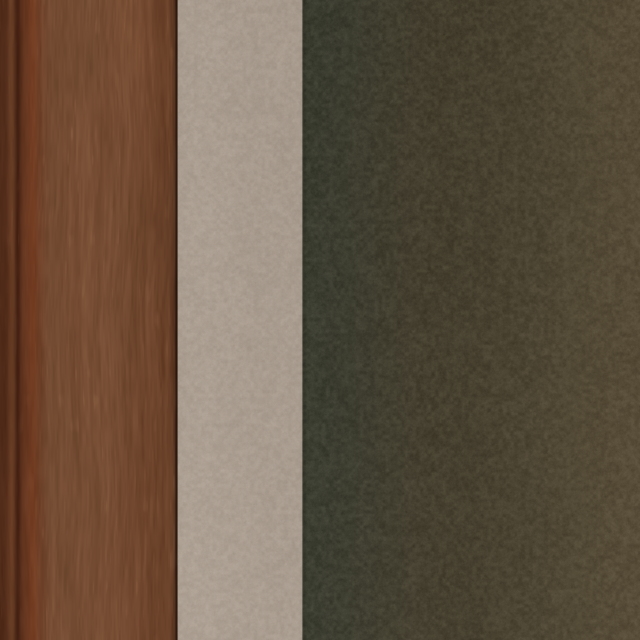
A Shadertoy shader for this texture:

```glsl
float hash(vec2 p) {
    vec3 q = fract(vec3(p.xyx) * 0.1031);
    q += dot(q, q.yzx + 33.33);
    return fract((q.x + q.y) * q.z);
}

float valueNoise(vec2 p) {
    vec2 cell = floor(p);
    vec2 f = fract(p);
    f = f * f * (3.0 - 2.0 * f);
    float low = mix(hash(cell), hash(cell + vec2(1.0, 0.0)), f.x);
    float high = mix(hash(cell + vec2(0.0, 1.0)), hash(cell + vec2(1.0)), f.x);
    return mix(low, high, f.y);
}

// Layered noise centred on zero
float fractalNoise(vec2 p, int octaves) {
    float sum = 0.0;
    float weight = 0.5;
    for (int i = 0; i < octaves; i++) {
        sum += weight * (valueNoise(p) - 0.5);
        p = mat2(0.8, 0.6, -0.6, 0.8) * p * 2.03 + 17.3;
        weight *= 0.55;
    }
    return sum;
}

float edge(float x, float position, float softness) {
    return smoothstep(position - softness, position + softness, x);
}

float ridge(float x, float centre, float width) {
    float d = (x - centre) / width;
    return exp(-d * d);
}

// Long vertical fibres with short pale pores
float woodGrain(vec2 uv) {
    float bend = 0.012 * fractalNoise(uv * vec2(7.0, 4.0), 3);
    float x = uv.x + bend;
    float broad = valueNoise(vec2(x * 75.0, uv.y * 2.5)) - 0.5;
    float fibre = valueNoise(vec2(x * 210.0, uv.y * 9.0)) - 0.5;
    float fine = valueNoise(vec2(x * 380.0, uv.y * 38.0) + 40.0) - 0.5;
    float pore = smoothstep(0.8, 1.0, valueNoise(vec2(x * 190.0, uv.y * 24.0) + 90.0));
    return 0.030 * broad + 0.045 * fibre + 0.040 * fine + 0.035 * pore;
}

vec3 woodPanel(vec2 uv) {
    vec3 shadowWood = vec3(0.31, 0.165, 0.095);
    vec3 redWood = vec3(0.42, 0.225, 0.130);
    vec3 faceWood = vec3(0.462, 0.303, 0.203);
    vec3 sideWood = vec3(0.40, 0.245, 0.155);

    // Moulded profile at the left, then the flat face
    vec3 color = mix(shadowWood, redWood, edge(uv.x, 0.034, 0.012));
    color = mix(color, faceWood, edge(uv.x, 0.064, 0.018));
    color = mix(color, sideWood, edge(uv.x, 0.225, 0.055));
    color += vec3(0.085, 0.065, 0.045) * ridge(uv.x, 0.018, 0.006);
    color -= vec3(0.07, 0.05, 0.03) * ridge(uv.x, 0.028, 0.004);
    color += vec3(0.03, 0.01, 0.0) * ridge(uv.x, 0.052, 0.006);

    // Uneven stain and a rounded right edge
    color *= 1.0 + 0.16 * fractalNoise(uv * vec2(14.0, 3.0) + 5.0, 3);
    color *= 1.0 - 0.22 * edge(uv.x, 0.271, 0.008);
    float relief = mix(0.55, 1.0, edge(uv.x, 0.055, 0.02));
    return color + woodGrain(uv) * relief * vec3(1.0, 0.88, 0.72) - 0.004;
}

vec3 paleStrip(vec2 uv, float grain) {
    vec3 color = mix(vec3(0.665, 0.615, 0.565), vec3(0.65, 0.60, 0.55), uv.y);
    color += 0.014 * ridge(uv.x, 0.31, 0.05);
    color += 0.018 * fractalNoise(uv * 18.0 + 3.0, 3);
    return color + 0.075 * grain;
}

vec3 darkWall(vec2 uv, float grain) {
    vec3 coolGreen = vec3(0.230, 0.238, 0.188);
    vec3 olive = vec3(0.270, 0.245, 0.182);
    vec3 warmOlive = vec3(0.335, 0.295, 0.215);

    // Light warms towards the right and lifts slightly near the floor
    float drift = uv.x + 0.06 * fractalNoise(uv * 3.0 + 8.0, 3);
    vec3 color = mix(coolGreen, olive, smoothstep(0.47, 0.70, drift));
    color = mix(color, warmOlive, smoothstep(0.68, 1.03, drift));
    color += 0.012 * (1.0 - uv.y) - 0.004;
    color += 0.022 * fractalNoise(uv * 45.0, 3);
    return color + 0.105 * grain * vec3(1.0, 1.0, 0.88);
}

void mainImage(out vec4 fragColor, in vec2 fragCoord) {
    vec2 uv = fragCoord / iResolution.xy;
    float stripStart = 0.2775;
    float wallStart = 0.4725;
    float softness = 0.0015;
    float grain = fractalNoise(uv * 170.0, 3);

    // Three upright bands from left to right
    vec3 color = woodPanel(uv);
    color = mix(color, paleStrip(uv, grain), edge(uv.x, stripStart, softness));
    color = mix(color, darkWall(uv, grain), edge(uv.x, wallStart, softness));

    // Contact shadows along both joints
    color *= 1.0 - 0.50 * ridge(uv.x, stripStart - 0.002, 0.0017);
    color *= 1.0 - 0.12 * ridge(uv.x, wallStart + 0.003, 0.003);

    fragColor = vec4(clamp(color, 0.0, 1.0), 1.0);
}
```
